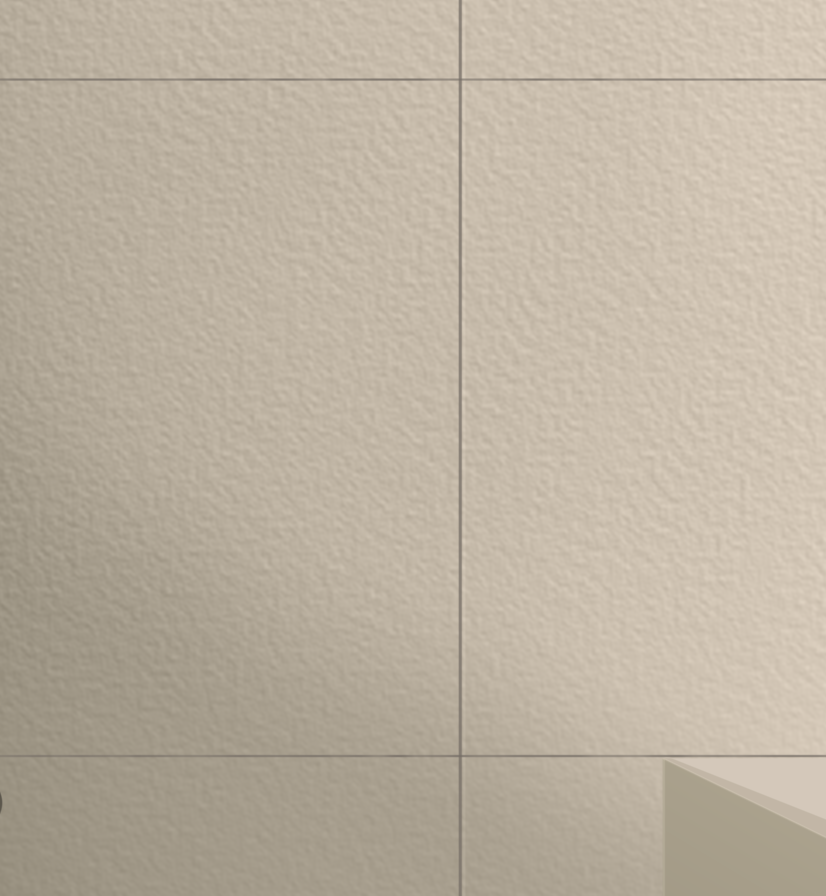
Write a Shadertoy shader that draws this texture.

```glsl
const vec3 DARK_WALL = vec3(0.59, 0.56, 0.495);
const vec3 LIGHT_WALL = vec3(0.84, 0.79, 0.725);
const vec3 JOINT = vec3(0.46, 0.43, 0.40);
const vec3 LEDGE_TOP = vec3(0.83, 0.785, 0.73);
const vec3 LEDGE_RIM = vec3(0.76, 0.715, 0.65);
const vec3 LEDGE_FRONT = vec3(0.665, 0.63, 0.55);
const vec3 SPOT = vec3(0.36, 0.34, 0.30);

const float TILE = 0.755;                       // tile side, in canvas heights
const vec2 JOINT_ORIGIN = vec2(0.5137, 0.1562); // one crossing of the joints
const vec2 LEDGE_CORNER = vec2(0.7396, 0.1536);
const float LEDGE_SLOPE = -0.486;

float hash(vec2 p) {
    return fract(sin(dot(p, vec2(127.1, 311.7))) * 43758.5453);
}

float noise(vec2 p) {
    vec2 i = floor(p), f = fract(p);
    f = f * f * (3.0 - 2.0 * f);
    return mix(mix(hash(i), hash(i + vec2(1, 0)), f.x),
               mix(hash(i + vec2(0, 1)), hash(i + vec2(1, 1)), f.x), f.y);
}

// Raised grain lit from the upper right
float emboss(vec2 p, float scale) {
    vec2 q = p * scale;
    return noise(q) - noise(q + vec2(0.45, 0.55));
}

// Signed distance to the nearest joint on each axis
vec2 jointOffset(vec2 p, vec2 origin, float size) {
    return (fract((p - origin) / size + 0.5) - 0.5) * size;
}

float line(float d, float halfWidth, float blur) {
    return 1.0 - smoothstep(halfWidth - blur, halfWidth + blur, abs(d));
}

float fill(float d, float blur) {
    return smoothstep(-blur, blur, d);
}

// Light falling from the right, with a slanting shadow below
float wallLight(vec2 uv) {
    float across = pow(uv.x, 0.7);
    float light = mix(mix(0.08, 0.95, across), mix(0.48, 0.97, across), uv.y);
    float reach = mix(0.5, 0.13, uv.x / 0.8);
    float shade = 1.0 - smoothstep(-0.2, 0.12, uv.y - reach);
    return light * (1.0 - 0.55 * shade);
}

vec3 wall(vec2 p, vec2 uv, float pixel) {
    float light = wallLight(uv) + 0.06 * (noise(p * 6.0) - 0.5);
    vec3 color = mix(DARK_WALL, LIGHT_WALL, light);

    // Stipple, softer near the bottom
    float grain = 0.65 * emboss(p, 150.0) + 0.35 * emboss(p + 3.7, 260.0);
    color += grain * mix(0.045, 0.085, smoothstep(0.05, 0.45, uv.y));

    // Joints with a pale right edge; the horizontal ones are worn
    vec2 d = jointOffset(p, JOINT_ORIGIN, TILE);
    float wear = mix(0.5, 0.9, noise(vec2(p.x * 45.0, floor(p.y * 2.0))));
    color += 0.035 * line(d.x - 0.0042, 0.0015, pixel);
    color = mix(color, JOINT, 0.75 * line(d.x, 0.0017, pixel));
    color = mix(color, JOINT, wear * line(d.y, 0.0012, pixel));
    return color;
}

vec3 addLedge(vec3 color, vec2 p, float pixel) {
    vec2 q = p - LEDGE_CORNER;
    float body = fill(q.x, pixel) * fill(-q.y, pixel);
    float aboveEdge = q.y - LEDGE_SLOPE * q.x;
    float rimWidth = 0.004 + 0.09 * max(q.x, 0.0);

    vec3 front = LEDGE_FRONT * (1.0 + 0.25 * q.y + 0.15 * q.x);
    front += 0.05 * line(q.x - 0.001, 0.0015, pixel);
    vec3 ledge = mix(front, LEDGE_RIM, fill(aboveEdge, pixel));
    ledge = mix(ledge, LEDGE_TOP, fill(aboveEdge - rimWidth, pixel));
    ledge += 0.04 * line(aboveEdge, 0.0012, pixel);
    return mix(color, ledge, body);
}

void mainImage(out vec4 fragColor, in vec2 fragCoord) {
    vec2 uv = fragCoord / iResolution.xy;
    vec2 p = fragCoord / iResolution.y;
    float pixel = 1.0 / iResolution.y;

    vec3 color = addLedge(wall(p, uv, pixel), p, pixel);

    // Dark rounded edge entering from the left
    float spot = 0.03 - length(p - vec2(-0.0275, 0.104));
    color = mix(color, SPOT, fill(spot, pixel));
    fragColor = vec4(clamp(color, 0.0, 1.0), 1.0);
}
```
